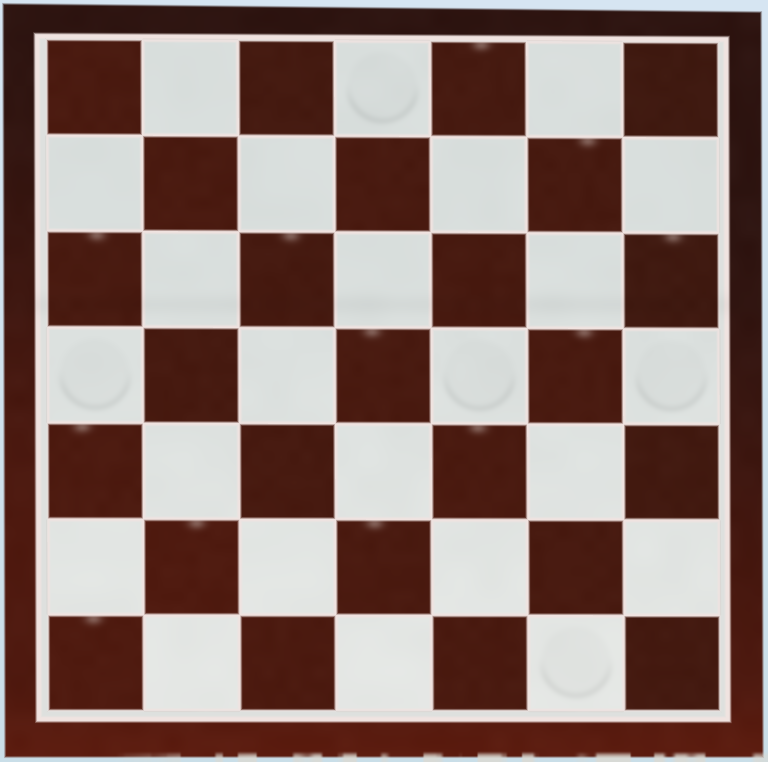
A WebGL 1 fragment shader for this pattern:

```glsl
precision highp float;

uniform vec2 u_resolution;

const float CELLS = 7.0;
const vec2 FIELD_LO = vec2(0.0600, 0.0670);
const vec2 FIELD_HI = vec2(0.9355, 0.9490);
const vec3 PINK_LINE = vec3(0.94, 0.89, 0.88);

float hash(vec2 p) {
  vec3 q = fract(vec3(p.xyx) * 0.1031);
  q += dot(q, q.yzx + 33.33);
  return fract((q.x + q.y) * q.z);
}

float noise(vec2 p) {
  vec2 i = floor(p);
  vec2 f = fract(p);
  f = f * f * (3.0 - 2.0 * f);
  float low = mix(hash(i), hash(i + vec2(1.0, 0.0)), f.x);
  float high = mix(hash(i + vec2(0.0, 1.0)), hash(i + 1.0), f.x);
  return mix(low, high, f.y);
}

// Signed distance to a box given by two corners, negative inside
float boxDistance(vec2 p, vec2 lo, vec2 hi) {
  vec2 d = max(lo - p, p - hi);
  return max(d.x, d.y);
}

float fill(float dist, float soft) {
  return 1.0 - smoothstep(-soft, soft, dist);
}

float blob(vec2 offset, vec2 radius) {
  vec2 r = offset / radius;
  return exp(-dot(r, r));
}

// Slight tilt of the board
vec2 tilt(vec2 p) {
  return vec2(p.x - 0.0026 * (1.0 - p.y), p.y + 0.005 * p.x * p.y);
}

vec3 frameColor(vec2 p) {
  vec3 shade = mix(vec3(0.31, 0.10, 0.06), vec3(0.18, 0.08, 0.065),
                   smoothstep(0.25, 1.0, p.y + 0.25 * p.x));
  shade = mix(shade, vec3(0.36, 0.11, 0.06), 1.0 - smoothstep(0.0, 0.12, p.y));
  return shade + 0.02 * (noise(p * 40.0) - 0.5);
}

vec3 darkSquare(vec2 p, vec2 local, vec2 cell) {
  float warmth = clamp(0.75 - 0.45 * p.x - 0.35 * p.y, 0.0, 1.0);
  warmth += 0.4 * (hash(cell + 7.0) - 0.5);
  vec3 color = mix(vec3(0.255, 0.10, 0.063), vec3(0.33, 0.105, 0.06), warmth);
  color += 0.015 * (noise(p * 60.0) - 0.5);
  // Pale scuff at the upper edge of some squares
  vec2 center = vec2(0.35 + 0.3 * hash(cell + 3.0), 0.96);
  float scuff = step(0.6, hash(cell + 11.0)) * blob(local - center, vec2(0.09, 0.06));
  return mix(color, vec3(0.65, 0.55, 0.52), 0.6 * scuff);
}

vec3 lightSquare(vec2 p, vec2 local, vec2 cell) {
  vec3 color = mix(vec3(0.895, 0.905, 0.895), vec3(0.85, 0.872, 0.865),
                   smoothstep(0.05, 0.75, p.y));
  color += 0.015 * (noise(p * 25.0) - 0.5);
  // Faint round stain, stronger along its lower rim
  float r = length(local - vec2(0.5, 0.52));
  float rim = blob(vec2(r - 0.36), vec2(0.06)) * smoothstep(0.6, 0.3, local.y);
  float stain = 0.045 * rim + 0.015 * fill(r - 0.36, 0.05);
  return color - step(0.75, hash(cell + 19.0)) * stain;
}

vec3 checkers(vec2 p, vec2 grid, float soft) {
  vec2 cell = floor(grid);
  vec2 local = fract(grid);
  float edge = -boxDistance(local, vec2(0.0), vec2(1.0));
  float isLight = mod(cell.x + cell.y, 2.0);
  vec3 square = isLight > 0.5 ? lightSquare(p, local, cell) : darkSquare(p, local, cell);
  float inset = mix(0.014, 0.022, isLight);
  return mix(square, PINK_LINE, fill(edge - inset, soft));
}

void main() {
  vec2 p = gl_FragCoord.xy / u_resolution;
  vec2 q = tilt(p);
  float soft = max(0.0022, 0.75 / u_resolution.y);

  // Pale surroundings and dark frame
  vec3 color = mix(vec3(0.79, 0.87, 0.91), vec3(0.84, 0.90, 0.95), p.y);
  float board = boxDistance(q, vec2(0.004, 0.0065), vec2(0.991, 0.995 - 0.006 * p.x));
  color = mix(color, frameColor(p), fill(board, soft));

  // Chipped lower edge
  float chips = smoothstep(0.45, 0.75, noise(vec2(p.x * 70.0, 3.0)));
  chips *= smoothstep(0.1, 0.35, p.x) * fill(q.y - 0.011, 0.004);
  color = mix(color, vec3(0.86, 0.85, 0.82), 0.8 * chips);

  // Light margin with an outer pink line
  float margin = boxDistance(q, vec2(0.0445, 0.0525), vec2(0.9490, 0.9565));
  vec3 marginColor = mix(PINK_LINE, vec3(0.87, 0.88, 0.87), fill(margin + 0.007, soft));
  color = mix(color, marginColor, fill(margin, soft));

  // Checkered field
  vec2 fieldSize = FIELD_HI - FIELD_LO;
  vec2 grid = (q - FIELD_LO) / fieldSize * CELLS;
  vec3 squares = checkers(p, grid, soft * CELLS / fieldSize.x);
  color = mix(color, squares, fill(boxDistance(q, FIELD_LO, FIELD_HI), soft));

  // Faint crease across the board
  float crease = blob(vec2(p.y - 0.60, 0.0), vec2(0.014, 1.0));
  color *= 1.0 - 0.035 * crease * fill(board, soft);

  gl_FragColor = vec4(color, 1.0);
}
```
